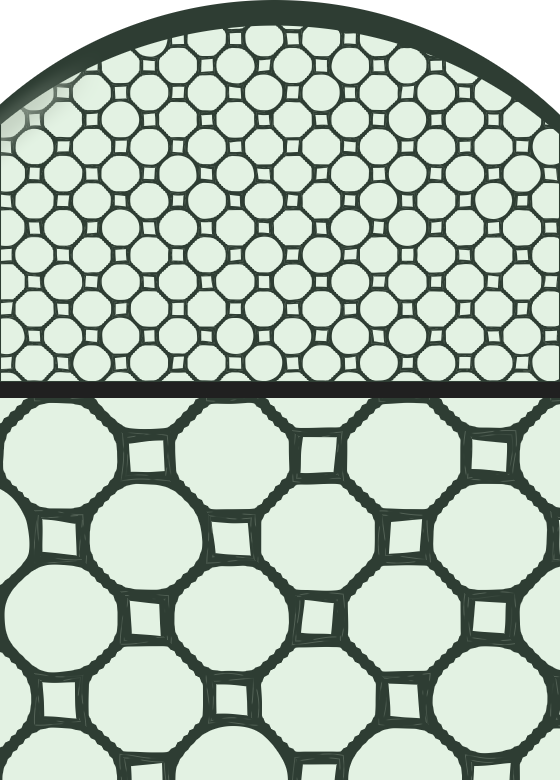
Top, the full canvas; bottom, a detail of the centre.
A Shadertoy shader for this pattern:

```glsl
#define CELL vec2(0.0751, 0.0708)
#define ORIGIN vec2(0.0153, 0.0496)
#define OCTAGON_HALF vec2(0.0496, 0.0460)
#define OCTAGON_CUT 0.0464
#define ROUND_RADIUS 0.0478
#define HOLE_HALF 0.0142
#define TOOTH_PITCH 0.0107
#define TOOTH_DEPTH 0.0028
#define WOBBLE 0.0009
#define INK vec3(0.18, 0.24, 0.20)
#define PALE vec3(0.89, 0.95, 0.89)
#define HAZE vec3(0.70, 0.75, 0.69)

float hash(vec2 p) {
    vec3 q = fract(vec3(p.xyx) * 0.1031);
    q += dot(q, q.yzx + 33.33);
    return fract((q.x + q.y) * q.z);
}

float noise(vec2 p) {
    vec2 i = floor(p), f = fract(p);
    f = f * f * (3.0 - 2.0 * f);
    float low = mix(hash(i), hash(i + vec2(1, 0)), f.x);
    float high = mix(hash(i + vec2(0, 1)), hash(i + 1.0), f.x);
    return mix(low, high, f.y);
}

float smoothMax(float a, float b, float k) {
    float h = max(k - abs(a - b), 0.0);
    return max(a, b) + h * h / (4.0 * k);
}

float cover(float d) {
    return clamp(0.5 - d * iResolution.y, 0.0, 1.0);
}

// Eight-sided opening with toothed diagonals; some swell into circles
float octagon(vec2 p, vec2 id) {
    float angle = 6.283 * hash(id + 17.0);
    float side = dot(p / (length(p) + 0.001), vec2(cos(angle), sin(angle)));
    float bulge = clamp(hash(id + 5.0) * 1.9 - 1.15 + 0.4 * side, 0.0, 1.0);
    vec2 q = abs(p);
    float walls = max(q.x - OCTAGON_HALF.x, q.y - OCTAGON_HALF.y);
    float tooth = abs(fract((q.x - q.y) / TOOTH_PITCH) - 0.5) - 0.25;
    float diagonal = (q.x + q.y) * 0.7071 - OCTAGON_CUT + tooth * TOOTH_DEPTH * (1.0 - bulge);
    float corner = 0.002 + 0.009 * hash(id + 41.0);
    return mix(smoothMax(walls, diagonal, corner), length(p) - ROUND_RADIUS, bulge);
}

// Small opening, slightly skewed and resized
float squareHole(vec2 p, vec2 id) {
    vec2 skew = vec2(hash(id + 3.0), hash(id + 9.0)) - 0.5;
    vec2 q = abs(p + 0.22 * skew * p.yx + 0.002 * skew.yx);
    vec2 size = HOLE_HALF + 0.0028 * (vec2(hash(id + 21.0), hash(id + 29.0)) - 0.5);
    return max(q.x - size.x, q.y - size.y);
}

// Faint pen strands inside a square frame
float strands(vec2 p, vec2 id) {
    vec2 q = abs(p);
    float ring = max(q.x, q.y);
    float run = q.x > q.y ? p.y : p.x;
    float result = 0.0;
    for (int i = 0; i < 2; i++) {
        float seed = hash(id + float(i) * 13.0 + sign(p.x + p.y));
        float bend = 0.0015 * sin(run * 90.0 + 6.283 * seed);
        float radius = 0.0178 + 0.0034 * float(i) + bend;
        float gap = smoothstep(0.35, 0.7, noise(vec2(run * 160.0, seed * 60.0)));
        result = max(result, gap * cover(abs(ring - radius) - 0.0004));
    }
    return result;
}

void mainImage(out vec4 fragColor, in vec2 fragCoord) {
    vec2 p = fragCoord / iResolution.y;
    float width = iResolution.x / iResolution.y;

    // Staggered lattice: squares on even cells, octagons on odd cells
    vec2 drift = vec2(noise(p * 45.0), noise(p * 45.0 + 70.0)) - 0.5;
    vec2 drawn = p + 2.0 * WOBBLE * drift;
    vec2 home = round((drawn - ORIGIN) / CELL);
    float opening = 1.0, pen = 0.0;
    for (int y = -1; y <= 1; y++) {
        for (int x = -1; x <= 1; x++) {
            vec2 id = home + vec2(x, y);
            vec2 local = drawn - ORIGIN - id * CELL;
            if (mod(id.x + id.y, 2.0) < 0.5) {
                opening = min(opening, squareHole(local, id));
                pen = max(pen, strands(local, id));
            } else {
                opening = min(opening, octagon(local, id));
            }
        }
    }
    vec3 color = mix(INK, HAZE, 0.3 * pen);
    color = mix(color, PALE, cover(opening));

    // Soft haze under the left shoulder of the arch
    float middle = 0.49 * width;
    float inner = length(p - vec2(middle, -0.187)) - 1.120;
    float outer = length(p - vec2(middle, -0.080)) - 1.080;
    float left = 1.0 - smoothstep(0.08, 0.28, p.x);
    float haze = left * smoothstep(-0.10, 0.0, inner);
    color = mix(color, HAZE, 0.6 * haze);

    // Thin side and bottom rules
    float rule = min(min(p.x, width - p.x), p.y) - 0.0027;
    color = mix(color, INK, cover(rule));

    // Arch band on a white ground
    float sheen = left * smoothstep(0.045, 0.0, inner);
    vec3 band = mix(INK, HAZE, 0.2 * sheen);
    color = mix(color, band, cover(-inner));
    color = mix(vec3(1.0), color, cover(outer));
    fragColor = vec4(color, 1.0);
}
```
